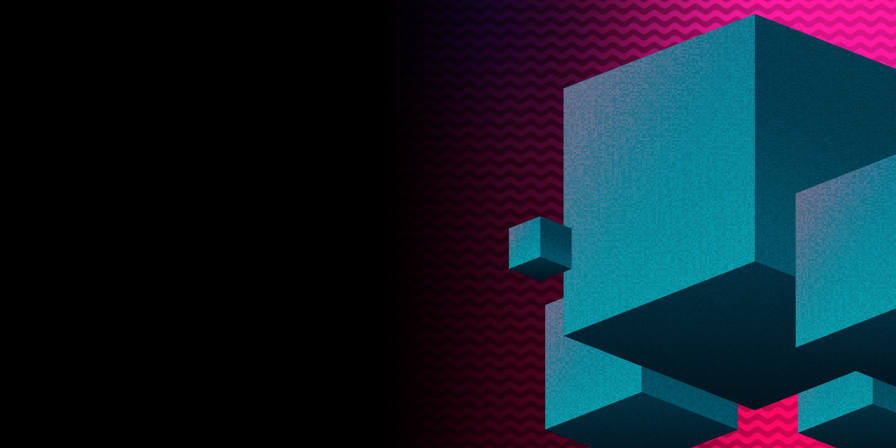
A Shadertoy shader for this background:

```glsl
// Teal cubes seen from below, floating over a wavy magenta glow that fades to black.

#define SLOPE 0.39          // rise of the slanted cube edges
#define CUBE_HEIGHT 1.293   // cube height relative to its half width
#define WAVE_PERIOD 0.0286  // vertical distance between stripes
#define WAVE_LENGTH 0.046   // horizontal length of one ripple
#define WAVE_HEIGHT 0.0055  // ripple amplitude
#define STRIPE_DEPTH 0.36   // darkness of the stripes
#define GRAIN_CELLS 256.0   // grain cells per canvas height
#define GRAIN 0.07          // grain strength

const float TAU = 6.28319;

float hash(vec2 p) {
    return fract(sin(dot(p, vec2(127.1, 311.7))) * 43758.5453);
}

// Black on the left, navy haze above, rose to magenta on the right
vec3 background(vec2 p) {
    vec3 rose = vec3(1.0, 0.03, 0.39);
    vec3 magenta = vec3(1.0, 0.10, 0.62);
    vec3 navy = vec3(0.07, 0.02, 0.17);

    float dim = 0.29 * smoothstep(0.82, 1.28, p.x);
    float bright = 0.71 * smoothstep(1.2, 1.75, p.x);
    vec3 color = mix(rose, magenta, smoothstep(0.0, 0.9, p.y)) * (dim + bright);

    float haze = smoothstep(0.6, 1.0, p.y) * smoothstep(1.45, 1.0, p.x);
    color = mix(color, navy * smoothstep(0.82, 1.15, p.x), 0.8 * haze);

    float ripple = WAVE_HEIGHT * sin(TAU * p.x / WAVE_LENGTH);
    float stripe = 0.5 + 0.5 * sin(TAU * (p.y + ripple) / WAVE_PERIOD);
    float depth = STRIPE_DEPTH * mix(1.0, 0.45, smoothstep(1.4, 1.9, p.x));
    return color * (1.0 - depth * smoothstep(0.25, 0.75, stripe));
}

// Paints a cube over the color; corner is where its three visible faces meet
vec3 drawCube(vec3 color, vec2 p, vec2 corner, float halfWidth) {
    vec2 q = (p - corner) / halfWidth;
    float blur = 0.8 / (iResolution.y * halfWidth);
    float side = abs(q.x);
    float slant = SLOPE * side;
    float height = (q.y + slant) / CUBE_HEIGHT;

    // Left face: lit teal with a grainy lilac upper corner
    float grain = hash(floor(p * GRAIN_CELLS)) - 0.5;
    vec3 left = mix(vec3(0.03, 0.58, 0.64), vec3(0.04, 0.47, 0.57), height);
    float lilac = smoothstep(0.9, 2.0, height - q.x + 0.4 * grain);
    left = mix(left, vec3(0.44, 0.42, 0.54), 0.85 * lilac);

    // Right face: shaded, lighter towards its lower end
    vec3 right = mix(vec3(0.01, 0.32, 0.40), vec3(0.01, 0.23, 0.31),
                     smoothstep(0.0, 0.8, height));

    // Underside: fades to near black at the lowest tip
    vec3 under = mix(vec3(0.01, 0.19, 0.26), vec3(0.005, 0.07, 0.11),
                     clamp(-q.y / (2.0 * SLOPE), 0.0, 1.0));

    vec3 face = mix(left, right, smoothstep(-blur, blur, q.x));
    face = mix(face, under, smoothstep(-blur, blur, -q.y - slant));
    face *= 1.0 + 2.0 * GRAIN * grain;

    float top = q.y - CUBE_HEIGHT + slant;
    float bottom = slant - 2.0 * SLOPE - q.y;
    float edge = max(side - 1.0, max(top, bottom));
    return mix(color, face, 1.0 - smoothstep(-blur, blur, edge));
}

void mainImage(out vec4 fragColor, in vec2 fragCoord) {
    vec2 p = fragCoord / iResolution.y;
    vec3 color = background(p);

    // Cubes from back to front
    color = drawCube(color, p, vec2(1.432, 0.125), 0.215);
    color = drawCube(color, p, vec2(1.948, 0.099), 0.167);
    color = drawCube(color, p, vec2(1.685, 0.417), 0.427);
    color = drawCube(color, p, vec2(1.206, 0.427), 0.070);
    color = drawCube(color, p, vec2(2.042, 0.328), 0.266);

    fragColor = vec4(color, 1.0);
}
```
